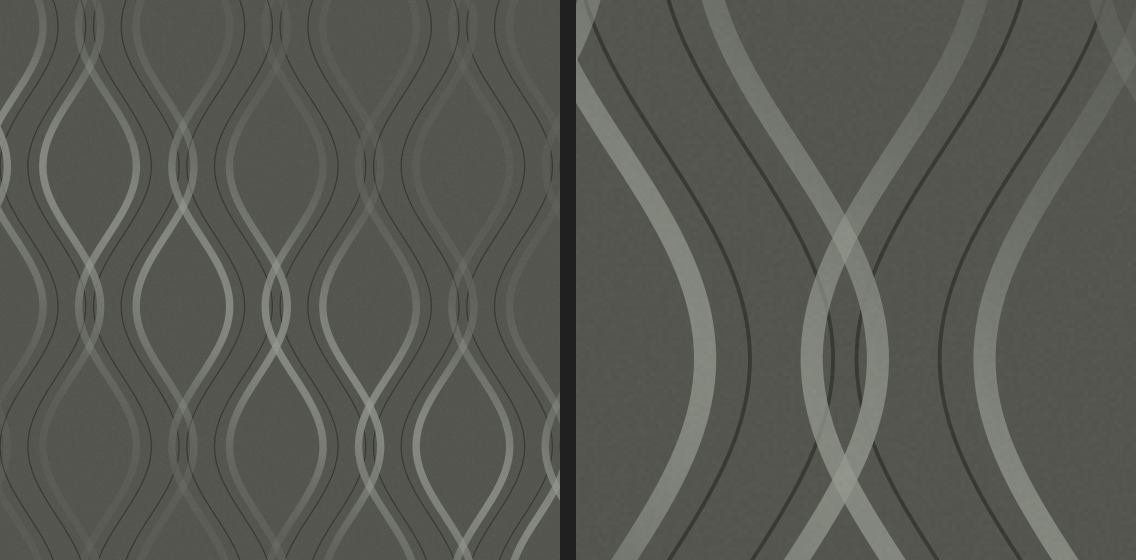
Left, the full canvas; right, a detail of the centre.
A three.js fragment shader for this pattern:

```glsl
#define COLUMNS 3.0
#define ROWS 2.0
#define OGEE_CENTER vec2(0.160, 0.703)
#define SWING 0.0516
#define RIBBON_WIDTH 0.0132
#define HAIRLINE_WIDTH 0.0023
#define HAIRLINE_GAP 0.0267
#define GLOW_RADIUS 0.195
#define GRAIN 0.012
#define GROUND vec3(0.328, 0.336, 0.308)
#define SILVER vec3(0.580, 0.597, 0.562)
#define SHADOW vec3(0.205, 0.208, 0.188)

varying vec2 vUv;

const float TAU = 6.2831853;

float hash(vec2 p) {
  return fract(sin(dot(p, vec2(127.1, 311.7))) * 43758.5453);
}

// Distance to a vertical wave that repeats once per column.
float waveDistance(vec2 p, float middle, float swing) {
  float angle = TAU * ROWS * p.y;
  float slope = TAU * ROWS * swing * sin(angle);
  float offset = p.x - middle - swing * cos(angle);
  offset = (fract(offset * COLUMNS + 0.5) - 0.5) / COLUMNS;
  return abs(offset) / sqrt(1.0 + slope * slope);
}

float stroke(float dist, float width, float pixel) {
  return clamp((0.5 * width - dist) / pixel + 0.5, 0.0, 1.0);
}

// Sheen falling off on both sides of a diagonal band.
float sheen(vec2 uv) {
  float across = dot(uv, normalize(vec2(0.72, 1.0))) - 0.611;
  return 0.09 + 0.66 * exp(-across * across / (GLOW_RADIUS * GLOW_RADIUS));
}

void main() {
  vec2 p = vUv - OGEE_CENTER;
  float pixel = fwidth(vUv.x);
  float halfColumn = 0.5 / COLUMNS;
  float inset = 0.0319;

  float hairlines = 0.0;
  float uncovered = 1.0;
  float opacity = sheen(vUv);

  // Each column holds two waves and their mirror images.
  for (int i = 0; i < 4; i++) {
    float mirror = i < 2 ? 1.0 : -1.0;
    float inner = mod(float(i), 2.0);
    vec2 q = vec2(p.x * mirror, p.y);
    float middle = mix(inset, halfColumn - inset, inner);
    float gap = mix(HAIRLINE_GAP, -HAIRLINE_GAP, inner);

    float ribbon = stroke(waveDistance(q, middle, SWING), RIBBON_WIDTH, pixel);
    float hairline = stroke(waveDistance(q, middle + gap, SWING), HAIRLINE_WIDTH, pixel);
    uncovered *= 1.0 - opacity * ribbon;
    hairlines = max(hairlines, hairline);
    // Ribbons lie over the hairlines.
    hairlines *= 1.0 - 0.7 * ribbon;
  }

  vec3 color = mix(GROUND, SHADOW, 0.85 * hairlines);
  color = mix(color, SILVER, 1.0 - uncovered);
  color += GRAIN * (hash(floor(vUv * 384.0)) - 0.5);
  gl_FragColor = vec4(color, 1.0);
}
```
